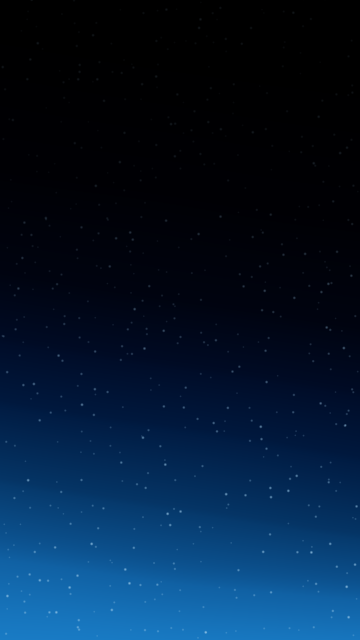
Write a WebGL 1 fragment shader that draws this background.

```glsl
precision highp float;
uniform vec2 u_resolution;
// Night sky fading from a blue horizon glow up to black, brighter at the left.
// A tilted height, bent slightly by gradient noise, drives a colour ramp;
// jittered grid layers scatter small stars that fade with altitude.

const vec3 HORIZON = vec3(0.10, 0.49, 0.78);
const vec3 AZURE = vec3(0.055, 0.355, 0.61);
const vec3 COBALT = vec3(0.02, 0.215, 0.41);
const vec3 NAVY = vec3(0.0, 0.10, 0.25);
const vec3 INDIGO = vec3(0.0, 0.045, 0.15);
const vec3 MIDNIGHT = vec3(0.0, 0.014, 0.065);
const vec3 NIGHT = vec3(0.0, 0.001, 0.018);
const vec3 STARLIGHT = vec3(0.62, 0.80, 0.92);

vec2 hash2(vec2 p) {
  vec3 q = fract(p.xyx * vec3(0.1031, 0.1030, 0.0973));
  q += dot(q, q.yzx + 33.33);
  return fract((q.xx + q.yz) * q.zy);
}

float cornerSlope(vec2 cell, vec2 offset) {
  return dot(hash2(cell) * 2.0 - 1.0, offset);
}

float gradientNoise(vec2 p) {
  vec2 i = floor(p);
  vec2 f = fract(p);
  vec2 w = f * f * f * (f * (f * 6.0 - 15.0) + 10.0);
  vec2 e = vec2(1.0, 0.0);
  float low = mix(cornerSlope(i, f), cornerSlope(i + e, f - e), w.x);
  float high = mix(cornerSlope(i + e.yx, f - e.yx), cornerSlope(i + 1.0, f - 1.0), w.x);
  return mix(low, high, w.y);
}

// Colour ramp over height: 0 at the horizon, 1 at the zenith
vec3 skyColor(float h) {
  vec3 c = mix(HORIZON, AZURE, smoothstep(-0.04, 0.14, h));
  c = mix(c, COBALT, clamp((h - 0.09) / 0.12, 0.0, 1.0));
  c = mix(c, NAVY, clamp((h - 0.20) / 0.13, 0.0, 1.0));
  c = mix(c, INDIGO, clamp((h - 0.32) / 0.11, 0.0, 1.0));
  c = mix(c, MIDNIGHT, clamp((h - 0.42) / 0.11, 0.0, 1.0));
  c = mix(c, NIGHT, clamp((h - 0.52) / 0.17, 0.0, 1.0));
  return c * (1.0 - smoothstep(0.65, 0.95, h));
}

// One jittered grid of round stars; density is the share of filled cells
float starLayer(vec2 p, float cells, float density, float radius, float seed) {
  vec2 grid = p * cells;
  vec2 cell = floor(grid);
  vec2 center = 0.12 + 0.76 * hash2(cell + seed);
  vec2 traits = hash2(cell + seed + 57.3);
  float size = radius * mix(0.75, 1.15, traits.y);
  float dist = length(fract(grid) - center) / cells;
  float glow = 1.0 - smoothstep(0.0, size, dist);
  return glow * step(traits.x, density) * mix(0.3, 1.0, traits.y * traits.y);
}

void main() {
  vec2 uv = gl_FragCoord.xy / u_resolution;
  vec2 p = gl_FragCoord.xy / u_resolution.x;

  // Sky: the glow leans towards the lower left
  float tilt = 0.085 * (uv.x - 0.5) * smoothstep(-0.15, 0.25, uv.y);
  float haze = 0.012 * gradientNoise(p * vec2(1.6, 2.4) + 4.0);
  vec3 color = skyColor(uv.y + tilt + haze);

  // Stars: dimmer towards the zenith
  float stars = 0.0;
  for (int i = 0; i < 3; i++) {
    float layer = float(i);
    stars += starLayer(p, 13.0 + 4.0 * layer, 0.36, 0.0052, 19.0 + 31.7 * layer);
  }
  float visibility = mix(0.75, 0.12, smoothstep(0.05, 0.85, uv.y));
  color = mix(color, STARLIGHT, min(stars, 1.0) * visibility);

  gl_FragColor = vec4(color, 1.0);
}
```
